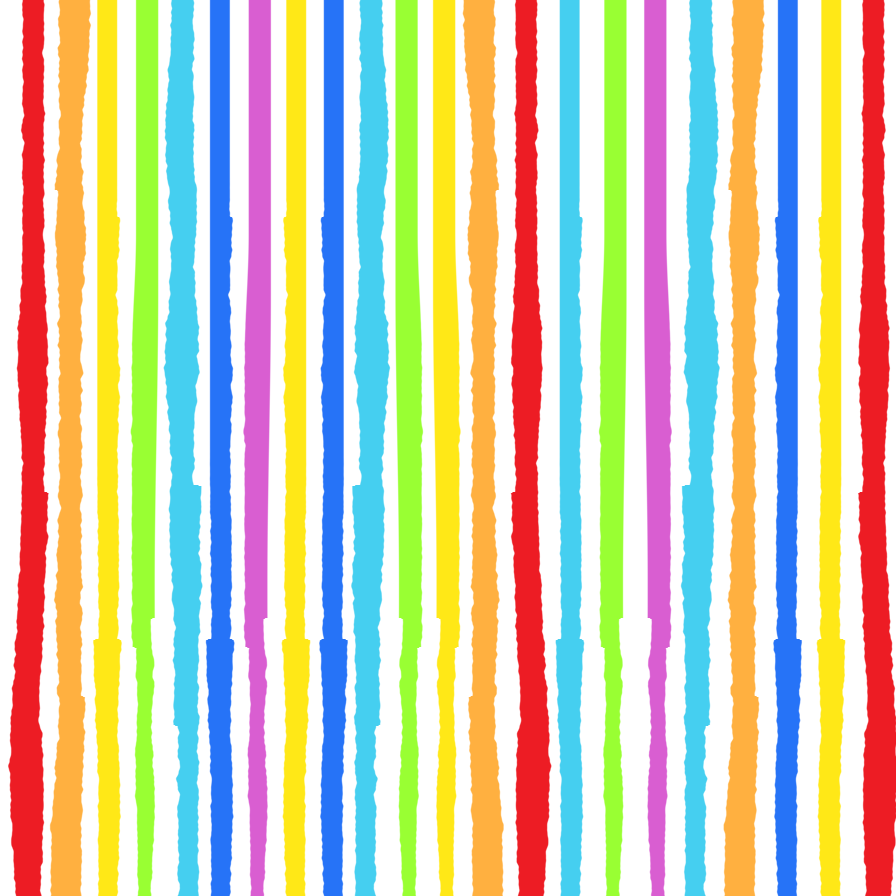
A three.js fragment shader for this pattern:

```glsl
// Twenty-two uneven hand-brushed vertical stripes in rainbow colours on white.
varying vec2 vUv;

const float UNITS = 768.0;        // design units across the canvas
const float SOFT = 0.75;          // half-width of a smoothed edge
const float ROUGHNESS = 1.7;      // depth of the ragged edges
const float GRAIN = 13.0;         // length of one ragged bump
const int STRIPES = 22;
const float BEND = 12.0;          // stripe after which the spacing widens
const float FIRST_X = 28.0;
const float TIGHT_GAP = 32.2;
const float LOOSE_GAP = 37.2;

const vec3 PAPER = vec3(1.0);
const vec3 RED = vec3(0.93, 0.11, 0.14);
const vec3 ORANGE = vec3(1.0, 0.69, 0.25);
const vec3 YELLOW = vec3(1.0, 0.91, 0.09);
const vec3 GREEN = vec3(0.60, 1.0, 0.20);
const vec3 CYAN = vec3(0.27, 0.81, 0.94);
const vec3 BLUE = vec3(0.15, 0.45, 0.97);
const vec3 PURPLE = vec3(0.85, 0.37, 0.82);

float hash(float n) { return fract(sin(n * 127.1) * 43758.55); }

// One-dimensional gradient noise, about -0.5 to 0.5
float gradientNoise(float x, float seed) {
  float cell = floor(x), f = x - cell;
  float a = (hash(cell + seed) * 2.0 - 1.0) * f;
  float b = (hash(cell + 1.0 + seed) * 2.0 - 1.0) * (f - 1.0);
  return mix(a, b, f * f * f * (f * (f * 6.0 - 15.0) + 10.0));
}

float ragged(float d, float seed) {
  return ROUGHNESS * (2.0 * gradientNoise(d / GRAIN, seed)
                    + gradientNoise(d * 2.7 / GRAIN, seed + 57.0));
}

// Profile parts, all along the distance d from the top
float ramp(float d, float a, float b) { return smoothstep(a, b, d); }
float hump(float d, float c, float w) { float t = (d - c) / w; return exp(-t * t); }
float ledge(float d, float a) { return smoothstep(a - SOFT, a + SOFT, d); }
float notch(float d, float a, float len) { return ledge(d, a) * (1.0 - ramp(d, a, a + len)); }

// Each brush gives its left and right edge (xy) and their raggedness (zw)
vec4 heavyBrush(float d) {
  float belly = hump(d, 310.0, 60.0);
  float l = -8.5 - 4.5 * belly - 3.0 * ramp(d, 380.0, 540.0) - 8.0 * hump(d, 660.0, 110.0);
  float r = 9.5 + 3.5 * belly + 3.5 * notch(d, 422.0, 120.0)
          - 4.0 * hump(d, 600.0, 40.0) - 2.5 * ramp(d, 680.0, 768.0);
  return vec4(l, r, 0.8, 0.8);
}

vec4 flaredBrush(float d) {
  float l = -9.5 - 3.0 * ramp(d, 120.0, 163.0) * (1.0 - ledge(d, 163.0))
          - 3.0 * hump(d, 205.0, 35.0) - 3.0 * hump(d, 520.0, 50.0) - 7.0 * ramp(d, 600.0, 730.0);
  float r = 9.5 + 7.5 * (1.0 - ramp(d, 20.0, 130.0)) + 3.5 * hump(d, 205.0, 40.0)
          + 3.0 * notch(d, 597.0, 120.0);
  return vec4(l, r, 1.0, 1.0);
}

vec4 slimBrush(float d) {
  float l = -9.0 + ramp(d, 400.0, 500.0) - 4.0 * notch(d, 548.0, 140.0);
  float r = 8.0 + 2.0 * notch(d, 186.0, 60.0) + 2.0 * hump(d, 330.0, 40.0)
          + 1.5 * hump(d, 480.0, 60.0) + 3.0 * notch(d, 548.0, 80.0) + 2.5 * hump(d, 690.0, 50.0);
  return vec4(l, r, 0.8 * ramp(d, 380.0, 480.0), 0.8 * ramp(d, 150.0, 200.0));
}

vec4 taperedBrush(float d) {
  float l = -8.0 - 3.5 * ramp(d, 200.0, 310.0) + 3.5 * ledge(d, 555.0)
          + 1.5 * ramp(d, 555.0, 610.0) - 2.0 * hump(d, 660.0, 40.0);
  float r = 11.0 - 3.0 * ramp(d, 250.0, 500.0) - 3.5 * ledge(d, 530.0)
          + 3.0 * hump(d, 580.0, 25.0) + 3.5 * hump(d, 690.0, 50.0);
  return vec4(l, r, 0.6 * ramp(d, 250.0, 350.0), 0.8 * ledge(d, 530.0));
}

vec4 wideBrush(float d) {
  float l = -9.5 - 5.5 * hump(d, 115.0, 60.0) - 6.0 * hump(d, 310.0, 55.0)
          - 2.0 * hump(d, 450.0, 35.0) + 2.0 * ramp(d, 480.0, 540.0) + 3.5 * ledge(d, 622.0);
  float r = 9.0 + 3.0 * hump(d, 180.0, 30.0) + 4.5 * hump(d, 300.0, 50.0)
          + 4.0 * ledge(d, 416.0) + 2.5 * notch(d, 416.0, 60.0) + 2.5 * hump(d, 500.0, 40.0);
  return vec4(l, r, 1.0, 1.0);
}

bool among(float n, vec4 slots) { return any(equal(vec4(n), slots)); }

// Colour of stripe n; also picks its brush edges and noise seed
vec3 stripe(float n, float d, out vec4 edges, out float seed) {
  if (among(n, vec4(0, 13, 21, -1))) { edges = heavyBrush(d); seed = 11.0; return RED; }
  if (among(n, vec4(1, 12, 18, -1))) { edges = flaredBrush(d); seed = 203.0; return ORANGE; }
  if (among(n, vec4(4, 9, 17, -1))) { edges = wideBrush(d); seed = 405.0; return CYAN; }
  bool tapered = among(n, vec4(3, 10, 15, 11)) || among(n, vec4(6, 16, -1, -1));
  edges = tapered ? taperedBrush(d) : slimBrush(d);
  seed = tapered ? 607.0 : 809.0;
  if (among(n, vec4(2, 7, 11, 20))) return YELLOW;
  if (among(n, vec4(3, 10, 15, -1))) return GREEN;
  if (among(n, vec4(5, 8, 19, -1))) return BLUE;
  return n == 14.0 ? CYAN : PURPLE;
}

void main() {
  float x = vUv.x * UNITS;
  float d = (1.0 - vUv.y) * UNITS;
  vec3 colour = PAPER;
  for (int i = 0; i < STRIPES; i++) {
    float n = float(i), seed;
    vec4 edges;
    vec3 ink = stripe(n, d, edges, seed);
    float centre = FIRST_X + TIGHT_GAP * min(n, BEND) + LOOSE_GAP * max(n - BEND, 0.0);
    bool mirrored = (n > 6.0 && n < 14.0) || (n > 15.0 && n != 18.0);
    float across = (x - centre) * (mirrored ? -1.0 : 1.0);
    float left = edges.x + edges.z * ragged(d, seed);
    float right = edges.y + edges.w * ragged(d, seed + 91.0);
    float inside = min(across - left, right - across);
    colour = mix(colour, ink, smoothstep(-SOFT, SOFT, inside));
  }
  gl_FragColor = vec4(colour, 1.0);
}
```
